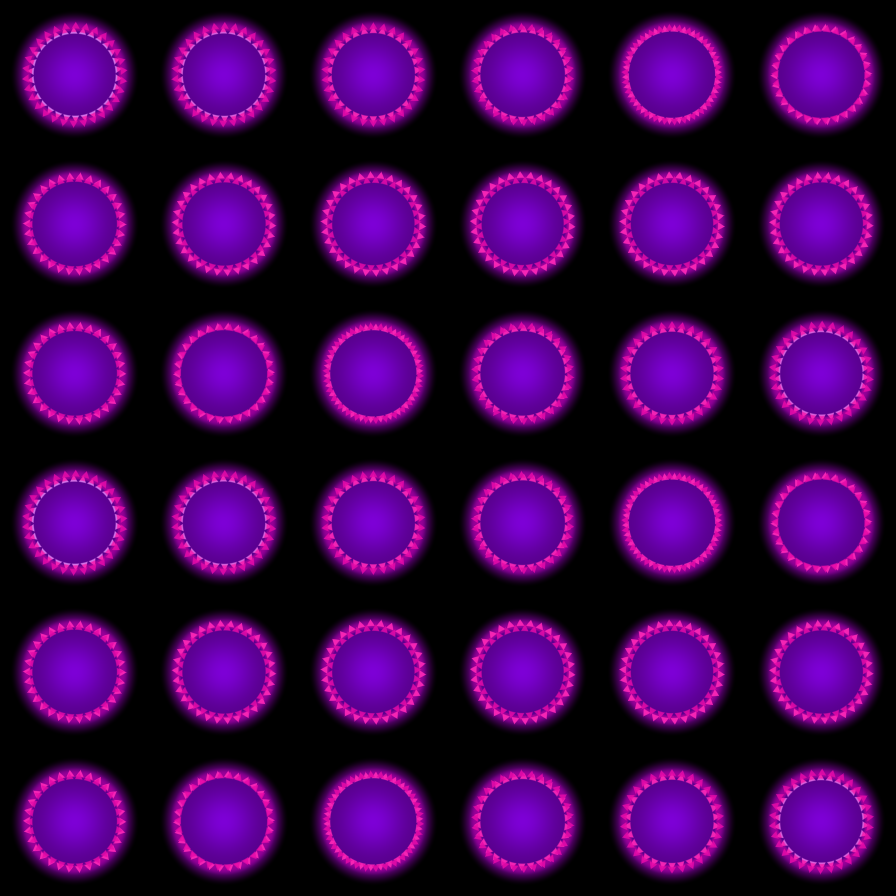
Write a Shadertoy shader that draws this pattern.

```glsl
// Six by six glowing violet discs on black, each rimmed by two rings of pink
// spikes. The rings slide and turn against each other along a cosine that runs
// through the cells in reading order and returns every three rows.

const float TAU = 6.2831853;

// Coverage of a ring of 30 outward spikes; turn is measured in spike widths.
float spikeRing(vec2 p, float base, float height, float turn, float blur) {
    float r = length(p);
    float pitch = TAU * r / 30.0;
    float across = abs(fract(atan(p.x, p.y) / TAU * 30.0 + turn + 0.5) - 0.5) * pitch;
    float rise = (r - base) / height;
    float halfWidth = 0.42 * pitch * (1.0 - rise);
    return smoothstep(blur, -blur, across - halfWidth)
         * smoothstep(-blur, blur, r - base);
}

void mainImage(out vec4 fragColor, in vec2 fragCoord) {
    vec2 grid = fragCoord / iResolution.xy * 6.0;
    vec2 cell = floor(grid);
    vec2 p = fract(grid) - 0.5;
    float r = length(p);
    float blur = 5.0 / min(iResolution.x, iResolution.y);

    // Phase of this cell, counted from the upper left
    float index = cell.x + 6.0 * (5.0 - cell.y);
    float wave = cos(TAU * index / 18.0);
    float turn = 0.43 * (0.766 - wave);
    float slide = 0.017 * wave;

    // Soft halo, magenta band and shaded disc
    vec3 color = vec3(0.47, 0.0, 0.59) * smoothstep(0.435, 0.305, r);
    float band = smoothstep(0.275, 0.302, r) * smoothstep(0.365, 0.315, r);
    color = mix(color, vec3(0.62, 0.0, 0.60), 0.85 * band);
    vec3 disc = mix(vec3(0.49, 0.0, 0.84), vec3(0.35, 0.0, 0.56), smoothstep(0.0, 0.30, r));
    color = mix(color, disc, smoothstep(0.302, 0.285, r));

    // Bright spikes below, deeper ones on top; bases pale where they lie innermost
    float bright = spikeRing(p, 0.292 - slide, 0.044, -turn, blur);
    float deep = spikeRing(p, 0.292 + slide, 0.044, turn, blur);
    float pale = smoothstep(0.8, 1.0, wave) * smoothstep(0.292, 0.28, r);
    vec3 pink = mix(vec3(1.0, 0.16, 0.72), vec3(0.88, 0.5, 0.95), pale);
    color = mix(color, pink, 0.9 * bright);
    color = mix(color, vec3(0.90, 0.04, 0.66), 0.85 * deep);

    fragColor = vec4(color, 1.0);
}
```
